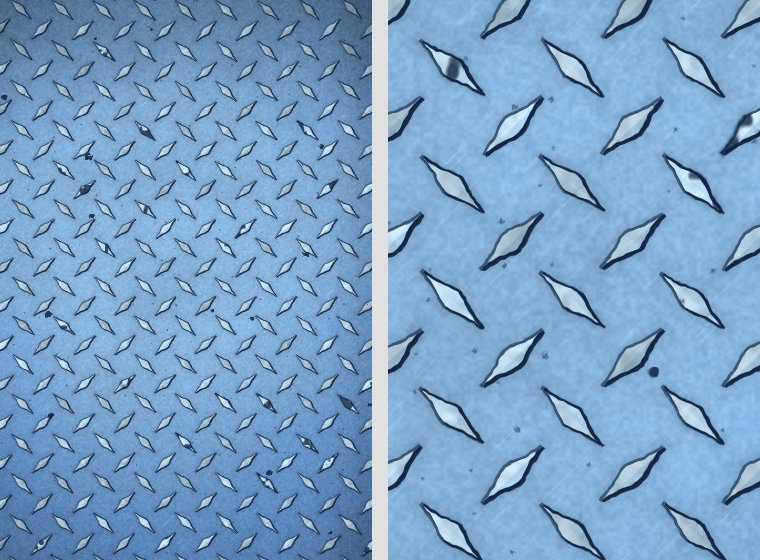
Left: the whole. Right: its middle third, enlarged.
Write a Shadertoy shader that draws this texture.

```glsl
// All lengths are fractions of the canvas width
const vec2  PITCH = vec2(0.1081, 0.1039);      // repeat of each stud lattice
const vec2  LATTICE_ORIGIN = vec2(-0.002, -0.0176);
const float BULGE = 0.039;                     // barrel spread of the plate
const float STUD_LENGTH = 0.0355;              // half length
const float STUD_WIDTH = 0.0092;               // half width
const float STUD_ANGLE = 0.745;
const float OUTLINE = 0.0019;
const vec2  SHADOW_SHIFT = vec2(0.0021, -0.0010);
const float GRAIN = 0.055;

const vec3 STEEL_LIGHT = vec3(0.53, 0.71, 0.87);
const vec3 STEEL_DEEP  = vec3(0.36, 0.54, 0.75);
const vec3 STEEL_GREY  = vec3(0.34, 0.47, 0.59);
const vec3 EDGE_SLATE  = vec3(0.17, 0.29, 0.40);
const vec3 EDGE_DARK   = vec3(0.06, 0.13, 0.24);
const vec3 FACE        = vec3(0.63, 0.78, 0.90);
const vec3 RIM         = vec3(0.82, 0.91, 0.96);

float hash(vec2 p) {
    vec3 q = fract(p.xyx * vec3(0.1031, 0.1030, 0.0973));
    q += dot(q, q.yzx + 33.33);
    return fract((q.x + q.y) * q.z);
}

float noise(vec2 p) {
    vec2 i = floor(p), f = fract(p);
    f = f * f * (3.0 - 2.0 * f);
    return mix(mix(hash(i), hash(i + vec2(1, 0)), f.x),
               mix(hash(i + vec2(0, 1)), hash(i + vec2(1, 1)), f.x), f.y);
}

float fbm(vec2 p) {
    float sum = 0.0, amp = 0.5;
    for (int i = 0; i < 5; i++) {
        sum += amp * noise(p);
        p = p * 2.03 + 17.3;
        amp *= 0.5;
    }
    return sum;
}

// Signed distance to a pointed lozenge with a swollen middle
float studDistance(vec2 p, vec2 axis) {
    float along = abs(dot(p, axis));
    float across = abs(dot(p, vec2(-axis.y, axis.x)));
    float t = along / STUD_LENGTH;
    float halfWidth = STUD_WIDTH * (0.72 * (1.0 - t) + 0.28 * smoothstep(0.6, 0.1, t));
    return max((across - halfWidth) * 0.96, along - STUD_LENGTH);
}

float cover(float d, float soft) {
    return 1.0 - smoothstep(-soft, soft, d);
}

// Irregular dark marks, at most one in each square of the given size
float specks(vec2 p, float size, float chance, float radius) {
    vec2 id = floor(p / size);
    float r = radius * mix(0.35, 1.0, hash(id + 7.1));
    vec2 centre = (id + 0.25 + 0.5 * vec2(hash(id + 3.7), hash(id + 9.2))) * size;
    float ragged = (noise(p * 1.6 / radius) - 0.5) * r * 1.3;
    float present = step(hash(id + 41.0), chance);
    return present * cover(length(p - centre) + ragged - r, 0.0016);
}

void mainImage(out vec4 fragColor, in vec2 fragCoord) {
    vec2 p = (fragCoord - 0.5 * iResolution.xy) / iResolution.x;
    float pixel = 0.75 / iResolution.x;

    // Plate lighting, with grey tarnish near the top
    float stain = fbm(p * 7.0 + 20.0);
    float glow = 1.0 - smoothstep(0.28, 0.88, length(p - vec2(-0.05, 0.12)) + 0.25 * (stain - 0.5));
    vec3 color = mix(STEEL_DEEP, STEEL_LIGHT, glow);
    float tarnish = smoothstep(0.35, 0.8, p.y + 0.35 * (stain - 0.5));
    color = mix(color, STEEL_GREY, 0.7 * tarnish);
    color *= 1.0 + 0.16 * (stain - 0.48);
    float vignette = smoothstep(0.5, 0.95, length(p * vec2(1.0, 0.8)));
    color *= 1.0 - 0.28 * vignette - 0.10 * smoothstep(0.36, 0.5, p.x);

    // Fine grain and faint brushed scratches
    color += GRAIN * (noise(p * 330.0) + noise(p * 170.0 + 5.0) - 1.0);
    vec2 brushed = vec2(p.x + p.y, (p.y - p.x) * 16.0);
    color += 0.05 * smoothstep(0.82, 1.0, noise(brushed * 14.0));

    // Two interleaved lattices of studs leaning opposite ways
    vec2 plate = p / (1.0 + BULGE * dot(p, p)) - LATTICE_ORIGIN;
    for (int k = 0; k < 2; k++) {
        float lean = k == 0 ? -1.0 : 1.0;
        vec2 grid = plate / PITCH + 0.5 * float(k);
        vec2 id = floor(grid + 0.5);
        vec2 q = (grid - id) * PITCH;
        vec2 seed = id + 60.0 + 31.0 * float(k);
        float wear = hash(seed);
        q += 0.0016 * (vec2(hash(seed + 5.0), hash(seed + 8.0)) - 0.5);
        float angle = lean * (STUD_ANGLE + 0.08 * (hash(seed + 13.0) - 0.5));
        vec2 axis = vec2(cos(angle), sin(angle));
        float rough = 0.0014 * (noise(p * 210.0) - 0.5);
        float d = studDistance(q, axis) + rough;
        float shadow = studDistance(q - SHADOW_SHIFT, axis) + rough;

        // Soft hollow, slate outline, then the deep cast edge
        color *= 1.0 - 0.16 * exp(-max(d, 0.0) / 0.005);
        color = mix(color, EDGE_SLATE, 0.85 * cover(d - OUTLINE, pixel));
        color = mix(color, EDGE_DARK, 0.92 * cover(shadow - 0.7 * OUTLINE, pixel));

        // Raised face, bright along the lit side
        float tone = 0.84 + 0.2 * wear + 0.16 * (noise(p * 130.0) - 0.5);
        float lit = smoothstep(0.0, 0.005, shadow - d + 0.0035);
        vec3 face = mix(FACE, RIM, lit * (0.45 + 0.5 * noise(p * 90.0)));
        face *= tone * (1.0 - 0.25 * vignette - 0.12 * tarnish);
        color = mix(color, face, cover(d + 0.0006, pixel));

        // A few studs carry grime
        float grime = step(0.90, wear) * smoothstep(0.5, 0.75, noise(p * 85.0 + wear * 40.0));
        color = mix(color, EDGE_DARK, 0.8 * grime * cover(d - 0.002, 0.003));
    }

    // Pits and blots
    color = mix(color, EDGE_SLATE, 0.65 * specks(p + 4.0, 0.037, 0.20, 0.0024));
    color = mix(color, EDGE_DARK, 0.85 * specks(p + 9.0, 0.145, 0.24, 0.0085));
    fragColor = vec4(clamp(color, 0.0, 1.0), 1.0);
}
```
